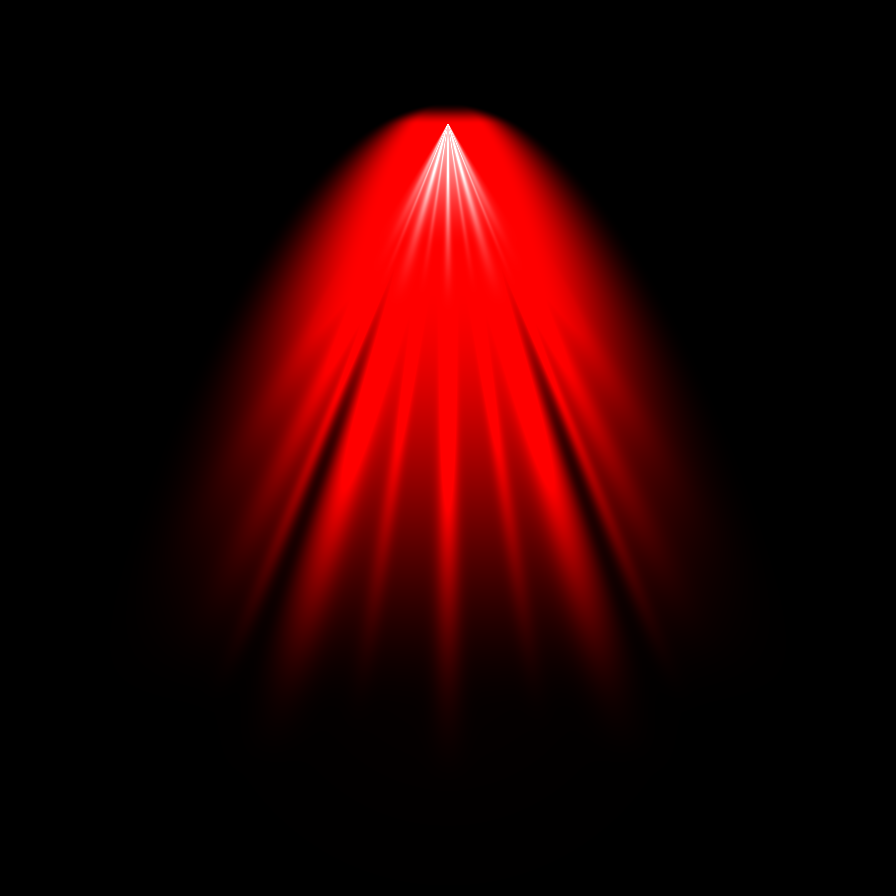
A Shadertoy shader for this background:

```glsl
#define APEX vec2(0.5, 0.863)
#define SPREAD 0.146
#define LIFT 0.022
#define BODY_START 0.18
#define BODY_END 0.66
#define GAP_SLOPE 0.363
#define GAP_WIDTH 0.030
#define CORE_REACH 0.285

const int RAY_COUNT = 6;

// Each ray: slope from the axis, half width, strength, reach
const vec4 RAYS[RAY_COUNT] = vec4[](
    vec4(0.000, 0.026, 0.70, 0.75),
    vec4(0.153, 0.021, 0.38, 0.69),
    vec4(0.283, 0.042, 0.58, 0.73),
    vec4(0.405, 0.019, 0.34, 0.66),
    vec4(0.485, 0.045, 0.28, 0.61),
    vec4(0.640, 0.070, 0.15, 0.54)
);

float bell(float x, float width) {
    float t = x / width;
    return exp(-t * t);
}

float fade(float start, float end, float x) {
    return 1.0 - smoothstep(start, end, x);
}

// Soft parabolic outline of the whole beam
float beamOutline(float side, float depth) {
    float halfWidth = sqrt(SPREAD * max(depth + LIFT, 1e-5));
    return fade(0.60, 1.36, side / halfWidth) * smoothstep(-LIFT, 0.002, depth);
}

void mainImage(out vec4 fragColor, in vec2 fragCoord) {
    vec2 uv = (fragCoord - 0.5 * iResolution.xy) / iResolution.y + 0.5;
    float pixel = 1.0 / iResolution.y;
    float side = abs(uv.x - APEX.x);
    float depth = APEX.y - uv.y;
    float slope = side / max(depth, 0.5 * pixel);

    // Mirrored rays, long in red and short in white
    float redRays = 0.0;
    float whiteRays = 0.0;
    for (int i = 0; i < RAY_COUNT; i++) {
        vec4 ray = RAYS[i];
        float profile = ray.z * bell(slope - ray.x, ray.y);
        redRays += profile * fade(0.28, ray.w, depth);
        whiteRays += profile * fade(0.02, ray.w * CORE_REACH, depth);
    }

    // Broad red body with a dark slit on either side
    float slit = 0.75 * bell(slope - GAP_SLOPE, GAP_WIDTH) * smoothstep(0.14, 0.40, depth);
    float body = fade(BODY_START, BODY_END, depth) * (1.0 - slit);
    body *= 1.0 - 0.35 * smoothstep(0.32, 0.46, slope) * smoothstep(0.12, 0.42, depth);
    float red = min(body + redRays, 1.0) * beamOutline(side, depth);

    // Faint light pooled under the beam
    red += 0.025 * bell(length(vec2(side, depth - 0.58)), 0.17);

    // White-hot cone below the apex
    float cone = fade(0.40, 0.64, slope) * smoothstep(-pixel, pixel, depth);
    float white = cone * (0.85 * fade(-0.02, 0.14, depth) + 1.05 * whiteRays);
    white = clamp(white, 0.0, 1.0);

    vec3 color = mix(vec3(red, 0.0, 0.0), vec3(1.0), white);
    fragColor = vec4(color, 1.0);
}
```
